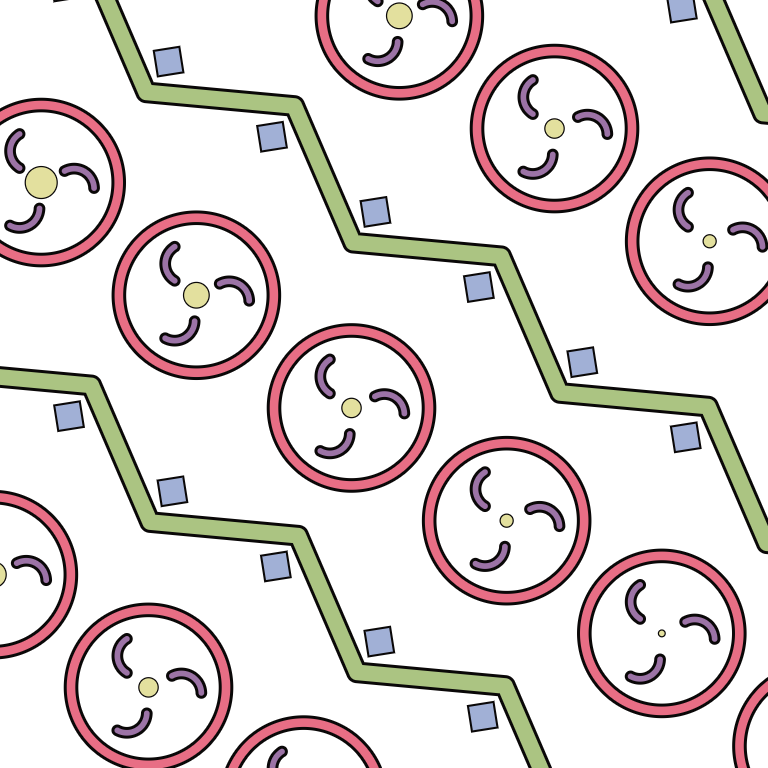
Write a Shadertoy shader that draws this pattern.

```glsl
#define TILT 0.6283
#define ORIGIN vec2(0.4577, 0.4688)
#define CELL vec2(0.2497, 0.4497)
#define OUTLINE 0.0039
#define RING_RADIUS 0.1009
#define RING_HALF 0.0095
#define ZIG_HEIGHT 0.0495
#define ZIG_HALF 0.0141
#define SQUARE_HALF 0.0182
#define ARC_RADIUS 0.0260
#define ARC_HALF 0.0076
#define DOT_RADIUS 0.0134

const float PI = 3.14159265;
const vec3 INK    = vec3(0.04, 0.03, 0.03);
const vec3 PINK   = vec3(0.91, 0.43, 0.52);
const vec3 GREEN  = vec3(0.67, 0.77, 0.51);
const vec3 BLUE   = vec3(0.63, 0.69, 0.84);
const vec3 PURPLE = vec3(0.61, 0.45, 0.65);
const vec3 YELLOW = vec3(0.89, 0.88, 0.62);

// Counter-clockwise rotation
vec2 rotate(vec2 p, float a) {
    float c = cos(a), s = sin(a);
    return vec2(c * p.x - s * p.y, s * p.x + c * p.y);
}

float segmentDistance(vec2 p, vec2 a, vec2 b) {
    vec2 ab = b - a;
    return length(p - a - ab * clamp(dot(p - a, ab) / dot(ab, ab), 0.0, 1.0));
}

// Arc centred on +y, reaching halfAngle to either side, with round ends
float arcDistance(vec2 p, float radius, float halfAngle) {
    p.x = abs(p.x);
    vec2 tip = vec2(sin(halfAngle), cos(halfAngle));
    bool pastEnd = tip.y * p.x > tip.x * p.y;
    return pastEnd ? length(p - radius * tip) : abs(length(p) - radius);
}

float coverage(float d) {
    return clamp(0.5 - d * iResolution.y, 0.0, 1.0);
}

// Filled shape whose outline lies just inside its edge
vec3 outlined(vec3 base, float d, vec3 fill, float stroke) {
    return mix(mix(base, INK, coverage(d)), fill, coverage(d + stroke));
}

// Ring with three curved blades and a hub dot
vec3 drawWheel(vec3 col, vec2 p, float column) {
    float r = length(p);
    col = outlined(col, abs(r - RING_RADIUS) - RING_HALF, PINK, OUTLINE);

    // Fold the three blades into one sector
    float sector = 2.0 * PI / 3.0;
    float a = r > 0.0 ? atan(p.y, p.x) : 0.0;
    a = mod(a + 0.5 * sector, sector) - 0.5 * sector;
    vec2 blade = r * vec2(cos(a), sin(a)) - vec2(0.0428, -0.0079);
    float arc = arcDistance(rotate(blade, PI / 6.0), ARC_RADIUS, 1.02);
    col = outlined(col, arc - ARC_HALF, PURPLE, OUTLINE);

    // The hub shrinks from column to column
    float hub = max(DOT_RADIUS - 0.0041 * column, 0.002);
    return outlined(col, r - hub, YELLOW, 0.0016);
}

// Zigzag band with a square tucked into every bend
vec3 drawZigzag(vec3 col, vec2 q) {
    float halfPeriod = CELL.x * 2.0 / 3.0;
    float x = abs(mod(q.x + 0.5 * CELL.x, 2.0 * halfPeriod) - halfPeriod);
    float y = mod(q.y, CELL.y) - 0.5 * CELL.y;

    float band = segmentDistance(vec2(x, y), vec2(0.0, ZIG_HEIGHT),
                                 vec2(halfPeriod, -ZIG_HEIGHT));
    col = outlined(col, band - ZIG_HALF, GREEN, OUTLINE);

    float square = (min(x, halfPeriod - x) + abs(y)) * sqrt(0.5);
    return outlined(col, square - SQUARE_HALF, BLUE, 0.0027);
}

void mainImage(out vec4 fragColor, in vec2 fragCoord) {
    // Lattice frame: x runs along the slanted rows
    vec2 q = rotate(fragCoord / iResolution.y - ORIGIN, TILT);
    vec2 id = floor(q / CELL + 0.5);

    vec3 col = drawZigzag(vec3(1.0), q);
    col = drawWheel(col, rotate(q - id * CELL, -TILT), id.x);
    fragColor = vec4(col, 1.0);
}
```
